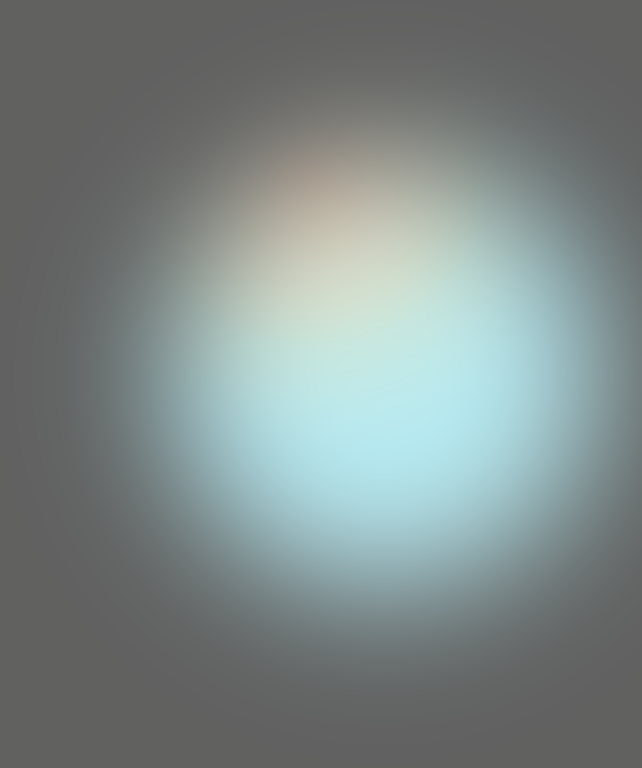
Reproduce this background procedurally as a Shadertoy shader.

```glsl
// A soft glowing orb on grey, warm near its top and shading through mint to sky blue.

const vec3 GREY = vec3(0.379, 0.379, 0.377);
const vec3 SAND = vec3(0.95, 0.86, 0.76);
const vec3 MINT = vec3(0.80, 0.905, 0.855);
const vec3 SKY  = vec3(0.72, 0.92, 0.95);

// Blurred disc: flat in the middle, with a long smooth tail.
float softDisc(vec2 p, vec2 centre, float radius, float sharpness) {
    return exp(-pow(length(p - centre) / radius, sharpness));
}

// Three-stop radial tint around a warm spot.
vec3 radialTint(vec2 p, vec2 centre, float mintRadius, float skyRadius) {
    float d = length(p - centre);
    vec3 tint = mix(SAND, MINT, clamp(d / mintRadius, 0.0, 1.0));
    return mix(tint, SKY, smoothstep(mintRadius * 0.7, skyRadius, d));
}

void mainImage(out vec4 fragColor, in vec2 fragCoord) {
    // Canvas height is one unit.
    vec2 p = fragCoord / iResolution.y;

    float glow = softDisc(p, vec2(0.501, 0.512), 0.297, 3.35);
    vec3 tint = radialTint(p, vec2(0.404, 0.779), 0.24, 0.39);

    fragColor = vec4(mix(GREY, tint, glow), 1.0);
}
```
